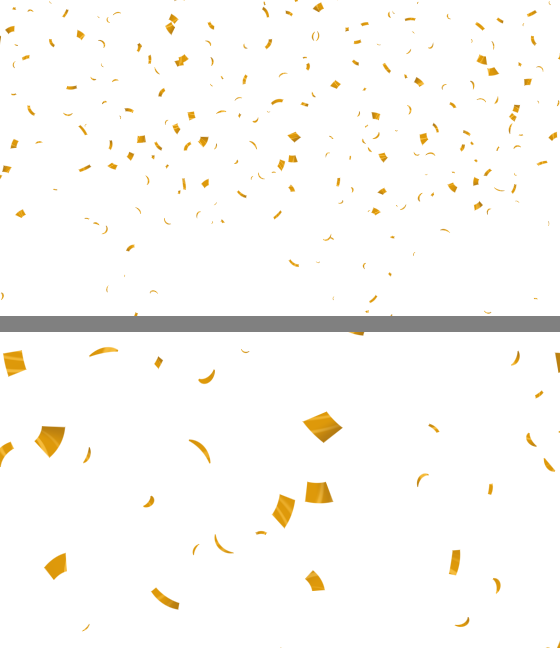
Top, the full canvas; bottom, a detail of the centre.
Write a WebGL 2 fragment shader that draws this pattern.

```glsl
#version 300 es
precision highp float;
// Gold confetti: curled strips, bent sheets and small specks falling on white.

uniform vec2 u_resolution;
out vec4 outColor;

const float TAU = 6.2831853;
const vec3 WHITE = vec3(1.0);
const vec3 GOLD = vec3(0.87, 0.60, 0.04);
const vec3 AMBER = vec3(0.98, 0.76, 0.27);
const vec3 BRONZE = vec3(0.62, 0.42, 0.08);

vec2 hash2(vec2 cell, float seed) {
    vec3 h = fract(vec3(cell.xyx + seed * 17.31) * vec3(0.1031, 0.1030, 0.0973));
    h += dot(h, h.yzx + 33.33);
    return fract((h.xx + h.yz) * h.zy);
}

float cornerSlope(vec2 corner, vec2 offset) {
    float angle = TAU * hash2(corner, 9.0).x;
    return dot(vec2(cos(angle), sin(angle)), offset);
}

float gradientNoise(vec2 p) {
    vec2 i = floor(p), f = fract(p);
    vec2 u = f * f * f * (f * (f * 6.0 - 15.0) + 10.0);
    vec2 e = vec2(1.0, 0.0);
    float low = mix(cornerSlope(i, f), cornerSlope(i + e, f - e), u.x);
    float high = mix(cornerSlope(i + e.yx, f - e.yx), cornerSlope(i + 1.0, f - 1.0), u.x);
    return mix(low, high, u.y);
}

vec2 rotate(vec2 p, float angle) {
    float c = cos(angle), s = sin(angle);
    return vec2(c * p.x + s * p.y, c * p.y - s * p.x);
}

// Coordinates along and across an arc of the given radius
vec2 unbend(vec2 p, float radius) {
    vec2 q = p - vec2(0.0, radius);
    return vec2(radius * atan(q.x, -q.y), length(q) - radius);
}

// Distance to a strip whose ends narrow by the taper amount
float stripDistance(vec2 p, vec2 halfSize, float taper) {
    float along = clamp(p.x / halfSize.x, -1.0, 1.0);
    float halfWidth = halfSize.y * (1.0 - taper * along * along);
    return max(abs(p.x) - halfSize.x, abs(p.y) - halfWidth);
}

// Metallic streaks, with one end turned away from the light
vec3 foilColor(vec2 p, vec2 halfSize, float seed, float shade) {
    float along = p.x / halfSize.x;
    vec2 streakPos = vec2(along * 1.8 + p.y / halfSize.x * 0.7, seed * 91.0);
    float streak = gradientNoise(streakPos);
    vec3 color = mix(GOLD, AMBER, smoothstep(0.05, 0.4, streak) * 0.85);
    return mix(color, BRONZE, shade * smoothstep(-0.3, 1.0, along));
}

// Density falls off toward the bottom and varies in loose clusters
float density(vec2 p) {
    return mix(0.22, 0.95, smoothstep(0.08, 0.6, p.y)) + 0.5 * gradientNoise(p * 3.5);
}

// Paint one confetti piece over the color below
vec3 paintPiece(vec3 below, vec2 p, vec2 cell, float seed, float scale, float pixel) {
    vec2 kind = hash2(cell, seed + 1.0);
    vec2 size = hash2(cell, seed + 2.0);
    vec2 pose = hash2(cell, seed + 3.0);
    vec2 look = hash2(cell, seed + 4.0);

    // Thin curls by default, then wider strips, then broad sheets
    vec2 halfSize = vec2(mix(0.008, 0.018, size.x), mix(0.0014, 0.0028, size.y));
    float curl = mix(0.4, 1.1, kind.y);
    float taper = 0.75;
    if (kind.x > 0.76) {
        halfSize.x = mix(0.010, 0.014, size.x);
        halfSize.y = halfSize.x * mix(0.6, 0.95, size.y);
        curl = mix(0.08, 0.4, kind.y);
        taper = 0.0;
    } else if (kind.x > 0.48) {
        halfSize = vec2(mix(0.010, 0.019, size.x), mix(0.0035, 0.0055, size.y));
        curl = mix(0.1, 0.6, kind.y);
        taper = 0.15;
    }
    halfSize *= scale;

    vec2 q = rotate(p, TAU * pose.x);
    q.x += (pose.y - 0.5) * 0.6 * q.y;
    q = unbend(q, halfSize.x / curl);
    float d = stripDistance(q, halfSize, taper);
    float coverage = 1.0 - smoothstep(-0.8 * pixel, 0.8 * pixel, d);
    return mix(below, foilColor(q, halfSize, look.x, look.y * 0.8), coverage);
}

// Scatter one piece per occupied grid cell
vec3 paintLayer(vec3 color, vec2 p, float cellSize, float scale, float amount, float seed, float pixel) {
    vec2 home = floor(p / cellSize);
    for (int y = -1; y <= 1; y++) {
        for (int x = -1; x <= 1; x++) {
            vec2 cell = home + vec2(x, y);
            vec2 center = (cell + hash2(cell, seed)) * cellSize;
            float chance = hash2(cell, seed + 5.0).x;
            if (chance < amount * density(center))
                color = paintPiece(color, p - center, cell, seed, scale, pixel);
        }
    }
    return color;
}

void main() {
    vec2 p = gl_FragCoord.xy / u_resolution.y;
    float pixel = 1.0 / u_resolution.y;
    vec3 color = paintLayer(WHITE, p, 0.10, 0.38, 0.55, 20.0, pixel);
    color = paintLayer(color, p, 0.09, 1.0, 1.0, 3.0, pixel);
    outColor = vec4(color, 1.0);
}
```
